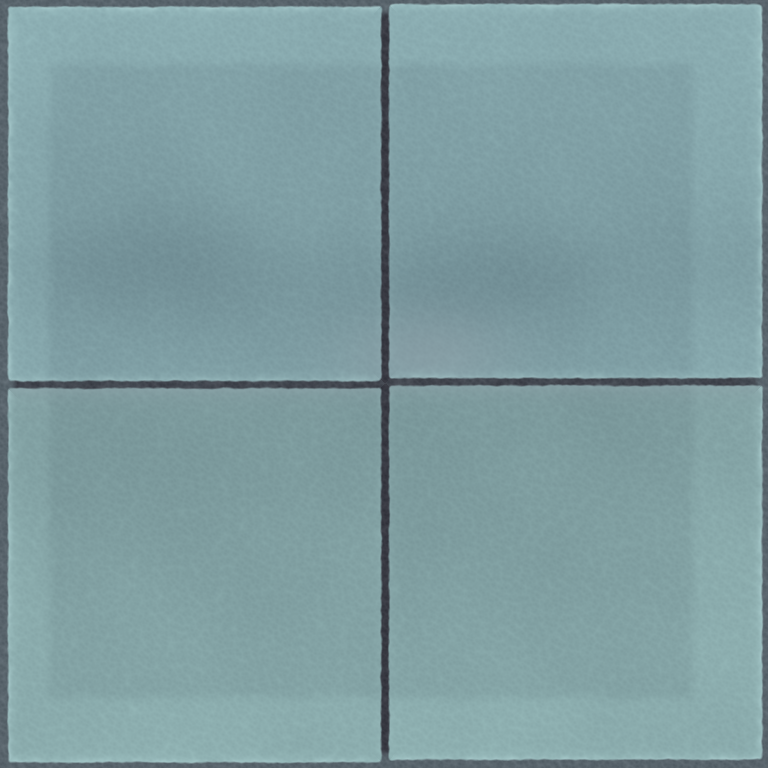
Write a three.js fragment shader that draws this texture.

```glsl
varying vec2 vUv;

const vec2 CENTER = vec2(0.5015, 0.5010);
const vec2 PITCH = vec2(0.4960, 0.4965);
const vec2 JOINT_HALF = vec2(0.0052, 0.0048);
const float CORNER = 0.004;
const float EDGE_SOFT = 0.0018;
const float EDGE_WEAR = 0.0032;
const float RIM_WIDTH = 0.0045;
const vec2 BAND_LOW = vec2(0.064, 0.092);
const vec2 BAND_HIGH = vec2(0.902, 0.916);
const float GRAIN_AMOUNT = 0.42;

const vec3 GLAZE_DARK = vec3(0.455, 0.570, 0.590);
const vec3 GLAZE_LIGHT = vec3(0.560, 0.695, 0.705);
const vec3 RIM_COLOR = vec3(0.690, 0.830, 0.835);
const vec3 CHALK_COLOR = vec3(0.580, 0.630, 0.665);
const vec3 JOINT_DARK = vec3(0.220, 0.225, 0.260);
const vec3 JOINT_GREY = vec3(0.365, 0.415, 0.445);

vec2 hash2(vec2 p) {
  return fract(sin(vec2(dot(p, vec2(127.1, 311.7)), dot(p, vec2(269.5, 183.3)))) * 43758.5);
}

// Distance to the nearest scattered point
float cellular(vec2 p) {
  vec2 id = floor(p);
  vec2 f = fract(p);
  float nearest = 2.0;
  for (int j = -1; j <= 1; j++) {
    for (int i = -1; i <= 1; i++) {
      vec2 o = vec2(float(i), float(j));
      nearest = min(nearest, length(o + hash2(id + o) - f));
    }
  }
  return nearest;
}

// Layered sines, roughly -1 to 1
float waves(vec2 p) {
  float sum = 0.0;
  float amp = 0.5;
  for (int i = 0; i < 4; i++) {
    sum += amp * sin(p.x + 1.3 * sin(p.y)) * cos(p.y + 0.7 * sin(p.x));
    p = mat2(1.5, 1.1, -1.1, 1.5) * p + 2.7;
    amp *= 0.6;
  }
  return sum;
}

float roundedBox(vec2 p, vec2 halfSize, float r) {
  vec2 q = abs(p) - halfSize + r;
  return length(max(q, 0.0)) + min(max(q.x, q.y), 0.0) - r;
}

void main() {
  vec2 uv = vUv;

  // Tile grid with a slight step in the horizontal joint
  vec2 p = uv - CENTER;
  p.y += 0.0018 * (1.0 - 2.0 * smoothstep(-0.02, 0.02, p.x));
  vec2 tile = clamp(floor(p / PITCH), -1.0, 0.0);
  vec2 local = p - (tile + 0.5) * PITCH;
  vec2 halfSize = 0.5 * PITCH - JOINT_HALF;

  // Worn tile outline
  float chips = cellular(uv * 85.0) - 0.48;
  float d = roundedBox(local, halfSize, CORNER);
  d += EDGE_WEAR * (0.55 * chips + 0.25 * waves(uv * 45.0));
  float depth = max(-d, 0.0);
  float cover = 1.0 - smoothstep(-EDGE_SOFT, EDGE_SOFT, d);

  // Cloudy glaze, different in the upper and lower rows
  float upper = tile.y + 1.0;
  float cloud = waves(uv * 9.0 + tile * 3.0);
  float drift = uv.y - 0.637 - 0.02 * sin(uv.x * 9.0);
  float shadow = exp(-pow(drift / 0.075, 2.0)) * (0.75 + 0.25 * cos((uv.x - 0.2) * 15.0));
  float upperTone = 0.46 - 0.45 * shadow + 0.15 * smoothstep(0.75, 1.0, uv.y);
  float lowerTone = 0.56 - 0.30 * smoothstep(0.12, 0.48, uv.y);
  float tone = mix(lowerTone, upperTone, upper) + 0.13 * cloud;

  // Lighter band around the sheet
  vec2 sway = uv + 0.004 * waves(uv.yx * 30.0);
  vec2 inside = smoothstep(BAND_LOW - 0.010, BAND_LOW + 0.010, sway)
              * (1.0 - smoothstep(BAND_HIGH - 0.010, BAND_HIGH + 0.010, sway));
  tone += 0.30 * (1.0 - inside.x * inside.y);

  // Fine slanted grain
  vec2 slant = mat2(0.8, 0.6, -0.6, 0.8) * uv;
  float grain = 0.6 * (cellular(slant * vec2(95.0, 150.0)) - 0.48)
              + 0.4 * (cellular(slant * 210.0 + 7.0) - 0.48);
  vec3 glaze = mix(GLAZE_DARK, GLAZE_LIGHT, tone + GRAIN_AMOUNT * grain);
  glaze += vec3(-0.006, -0.004, 0.010) * (upper - 0.5);

  // Chalky haze beside the central joints
  vec2 haze = (p - vec2(0.055, 0.035)) / vec2(0.11, 0.06);
  float chalk = 0.40 * upper * exp(-dot(haze, haze));
  chalk += 0.35 * (1.0 - upper) * exp(-max(-p.y - JOINT_HALF.y, 0.0) / 0.012);
  glaze = mix(glaze, CHALK_COLOR, chalk);

  // Bright rim, strongest on the outer and lower upper-row edges
  vec2 side = sign(local) * (2.0 * tile + 1.0);
  vec2 gap = halfSize - abs(local);
  float edgeSide = gap.x < gap.y ? side.x : side.y;
  float strength = mix(0.22, 0.90, step(0.0, edgeSide));
  if (gap.y < gap.x && edgeSide < 0.0) strength = mix(0.12, 0.62, upper);
  float patches = clamp(0.75 + 0.5 * waves(uv * 60.0) + 0.5 * chips, 0.0, 1.0);
  glaze = mix(glaze, RIM_COLOR, strength * patches * exp(-depth / RIM_WIDTH));

  // Joints: dark in the middle, greyer around the sheet
  vec2 fromCenter = abs(p);
  float border = smoothstep(0.475, 0.488, max(fromCenter.x, fromCenter.y));
  float dust = 0.28 * step(fromCenter.y, fromCenter.x) + 0.18 * waves(uv * 70.0);
  vec3 joint = mix(JOINT_DARK, JOINT_GREY, clamp(max(dust, 0.90 * border), 0.0, 1.0));
  joint += 0.10 * grain;

  gl_FragColor = vec4(mix(joint, glaze, cover), 1.0);
}
```
